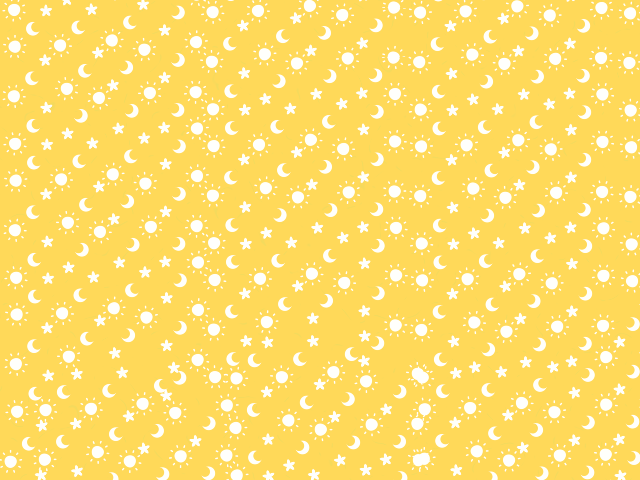
Reproduce this pattern procedurally as a Shadertoy shader.

```glsl
// Yellow fabric print of white suns, crescent moons and stars in diagonal trios.

const float REPEAT = 160.7;  // vertical repeat; the canvas is 576 units high

// Middle of each trio in one tile: four columns of three, y down.
const vec2 TRIOS[12] = vec2[12](
    vec2(36.5, 34.5), vec2(35.5, 94.0), vec2(37.0, 151.0),
    vec2(91.0, 33.0), vec2(99.0, 85.0), vec2(100.0, 139.0),
    vec2(153.0, 27.0), vec2(154.5, 81.0), vec2(161.0, 133.0),
    vec2(216.5, 15.0), vec2(216.5, 72.0), vec2(216.0, 132.0));

// Panels of cloth: tile offset and seam height. Four upper, then five lower.
const vec3 PANELS[9] = vec3[9](
    vec3(0.0, 0.0, 440.0), vec3(237.5, -41.5, 400.0),
    vec3(486.5, -41.0, 421.0), vec3(738.5, -40.0, 340.0),
    vec3(37.0, 436.0, 456.0), vec3(266.0, 398.0, 416.0),
    vec3(492.0, 435.0, 437.0), vec3(546.0, 374.0, 380.0),
    vec3(-5.0, 498.0, 500.0));

float hash(vec2 p) {
    return fract(sin(dot(p, vec2(127.1, 311.7))) * 43758.5);
}

vec2 gradientAt(vec2 cell) {
    float a = 6.2832 * hash(cell);
    return vec2(cos(a), sin(a));
}

float gradientNoise(vec2 p) {
    vec2 i = floor(p), f = p - i;
    vec2 u = f * f * f * (f * (f * 6.0 - 15.0) + 10.0);
    vec2 e = vec2(1.0, 0.0);
    float low = mix(dot(gradientAt(i), f), dot(gradientAt(i + e), f - e), u.x);
    float high = mix(dot(gradientAt(i + e.yx), f - e.yx),
                     dot(gradientAt(i + e.xx), f - e.xx), u.x);
    return mix(low, high, u.y);
}

float sunDistance(vec2 p, float turn) {
    float a = atan(p.y, p.x) + turn, r = length(p);
    float disc = r - 7.3 - 0.2 * sin(3.0 * a);
    // Fold the plane into one of nine sectors to get the short rays.
    float sector = 6.2832 / 9.0;
    float folded = (fract(a / sector) - 0.5) * sector;
    vec2 q = r * vec2(cos(folded), sin(folded));
    float ray = length(q - vec2(clamp(q.x, 11.6, 13.2), 0.0)) - 0.85;
    return min(disc, ray);
}

float moonDistance(vec2 p) {
    return max(length(p) - 8.2, 6.2 - length(p - vec2(4.2, 2.0)));
}

float starDistance(vec2 p, float tilt) {
    float a = atan(p.x, p.y) + tilt;
    return (length(p) - 5.5 - 1.9 * cos(5.0 * a)) * 0.75;
}

// Sun, moon and star on a rising diagonal; side = -1 reverses their order.
float trioDistance(vec2 p, float side, float variation) {
    vec2 q = p * side;
    vec2 reach = vec2(18.8, 21.5);
    float d = sunDistance((q + reach) * side, variation);
    d = min(d, starDistance((q - reach) * side, 0.15 + 0.2 * variation));
    return min(d, moonDistance(vec2(q.x - 3.0, p.y)));
}

float printDistance(vec2 p) {
    float d = 100.0;
    for (int panel = 0; panel < 9; panel++) {
        bool lower = panel > 3;
        for (int k = 0; k < 12; k++) {
            int column = k / 3;
            bool outer = column == 0 || column == 3;
            // The two edge panels only show one column each.
            if (panel == 7 && column != 3 || panel == 8 && column != 0) continue;

            vec2 centre = TRIOS[k] + PANELS[panel].xy;
            float n = floor((p.y - centre.y) / REPEAT + 0.5);
            centre += n * vec2(1.2, REPEAT);

            // Whole trios are kept or dropped at the seam.
            float seam = PANELS[panel].z;
            if (lower && centre.y < seam) continue;
            if (!lower && centre.y > seam + (outer ? 34.0 : 0.0)) continue;

            vec2 q = (p - centre) * vec2(1.0, -1.0);
            if (max(abs(q.x), abs(q.y)) > 38.0) continue;
            float side = column + k % 3 >= 3 ? -1.0 : 1.0;
            d = min(d, trioDistance(q, side, hash(vec2(k, panel)) - 0.5));
        }
    }
    return d;
}

void mainImage(out vec4 fragColor, in vec2 fragCoord) {
    float unit = 576.0 / iResolution.y;
    vec2 p = vec2(fragCoord.x, iResolution.y - fragCoord.y) * unit;

    // Yellow cloth with faint broken curved scratches.
    vec3 color = vec3(1.0, 0.85, 0.35);
    float curve = 1.0 - smoothstep(0.0, 0.03, abs(gradientNoise(p / 38.0)));
    float broken = smoothstep(0.1, 0.3, gradientNoise(p / 11.0 + 40.0));
    color = mix(color, vec3(0.87, 0.86, 0.38), 0.35 * curve * broken);

    // White print.
    float ink = 1.0 - smoothstep(-0.6 * unit, 0.6 * unit, printDistance(p));
    color = mix(color, vec3(1.0, 1.0, 0.99), ink);
    fragColor = vec4(color, 1.0);
}
```
